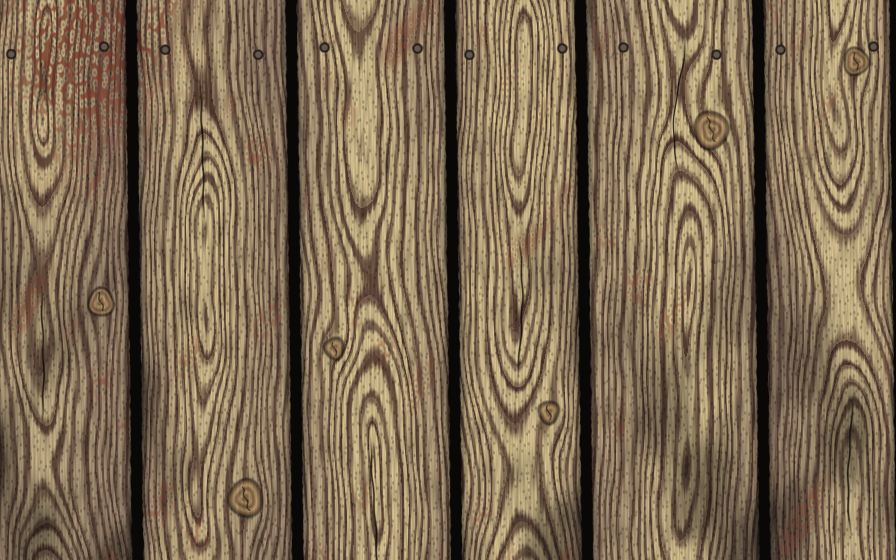
Give the GLSL for this texture, as a WebGL 1 fragment shader.

```glsl
precision highp float;
// Six weathered vertical planks with cathedral grain, knots, nails and dark gaps.

uniform vec2 u_resolution;

vec2 hash2(vec2 p) {
  vec2 s = vec2(dot(p, vec2(12.71, 31.17)), dot(p, vec2(26.95, 18.33)));
  return fract(sin(s) * 4375.85);
}

// Cellular noise: distance to the nearest scattered point.
float cells(vec2 p) {
  vec2 cell = floor(p), f = fract(p);
  float nearest = 2.0;
  for (int j = -1; j <= 1; j++) {
    for (int i = -1; i <= 1; i++) {
      vec2 o = vec2(float(i), float(j));
      vec2 d = o + hash2(cell + o) - f;
      nearest = min(nearest, dot(d, d));
    }
  }
  return sqrt(nearest);
}

// Layered sines for broad, soft stains, about -1 to 1.
float stain(vec2 p) {
  return 0.5 * sin(p.x * 9.0 + 2.0 * sin(p.y * 5.0))
       + 0.3 * sin(p.y * 13.0 + 3.0 * sin(p.x * 11.0))
       + 0.2 * sin(p.x * 37.0 - p.y * 23.0);
}

// Centre of the gap to the right of plank k; spacing is uneven and slightly tilted.
float gapCentre(float k, float y) {
  float x = 0.24 + 0.275 * k + 0.022 * sin(0.52 * k * k);
  return min(x, 1.604) + 0.012 * (0.5 - y);
}

void main() {
  float px = 1.0 / u_resolution.y;
  vec2 p = gl_FragCoord.xy * px;

  // Plank index and distance to its sides
  float k = 0.0;
  for (int i = 0; i < 6; i++) k += step(gapCentre(float(i), p.y), p.x);
  float left = gapCentre(k - 1.0, p.y), right = gapCentre(k, p.y);
  float middle = 0.5 * (left + right);
  vec2 own = p + vec2(k * 3.7, k * 1.9);
  float flecks = cells(own * vec2(95.0, 60.0));
  float fibre = cells(own * vec2(210.0, 14.0));
  float side = min(p.x - left, right - p.x) - 0.0105 - 0.003 * (flecks - 0.5);

  // Knot position, size and the grain pushed aside by it
  float knotY = fract(0.46 + 0.65 * k - 0.191 * k * (k - 1.0));
  vec2 q = p - vec2(middle + 0.072 * cos(0.785 * k * k), knotY);
  float knotSize = 0.022 + 0.008 * sin(1.9 * k);
  vec2 reach = q / (knotSize * vec2(2.0, 3.2));
  float bulge = exp(-dot(reach, reach));

  // Growth rings: wide arches along the heart, tight lines at the sides
  float u = p.x - middle + 0.028 * cos(0.6 * k);
  u += 0.009 * sin(p.y * 4.3 + k * 2.1) + 0.003 * sin(p.y * 17.0 + k * 5.0);
  u -= 0.8 * q.x * bulge;
  float arch = 0.034 + 0.031 * sin(p.y * 5.2 + k * 2.3)
             + 0.012 * sin(p.y * 13.0 + k * 4.1);
  float depth = length(vec2(u, arch)) + 0.0012 * sin(p.y * 39.0 + u * 70.0 + k);
  float density = 80.0 + 9.0 * sin(k * 2.7);
  float ring = depth * density + 0.35 * sin(depth * 95.0 + k * 3.0);
  float wave = abs(fract(ring) - 0.5) * 2.0;
  float soft = 0.14 + density * px * 0.8;
  float late = smoothstep(0.56 - soft, 0.56 + soft, wave + 0.3 * (fibre - 0.45));
  late *= 0.78 + 0.22 * sin(floor(ring) * 2.4 + p.y * 6.0);

  // Wood colour: straw heart, grey sides, red-brown late wood
  float blotch = stain(own);
  float grey = smoothstep(0.01, 0.13, abs(u)) * 0.65 + 0.25 * blotch;
  grey += 0.2 * smoothstep(0.5, 0.0, p.y) - 0.22 * cos(k - 3.0);
  vec3 wood = mix(vec3(0.79, 0.71, 0.53), vec3(0.58, 0.50, 0.41), clamp(grey, 0.0, 1.0));
  vec3 color = mix(wood, vec3(0.30, 0.20, 0.17), late * 0.92);

  // Weathering: fibres, pits and dark stains near the bottom
  color *= 1.1 - 0.32 * fibre;
  color *= 1.0 - 0.22 * smoothstep(0.28, 0.08, flecks);
  float damp = smoothstep(0.0, 0.8, blotch) * smoothstep(0.75, 0.1, p.y);
  color *= 1.0 - 0.32 * damp;

  // Remnants of red paint, thickest at the upper left
  vec2 paintAt = (p - vec2(0.14, 0.92)) / vec2(0.13, 0.17);
  float paint = exp(-dot(paintAt, paintAt));
  paint += 0.4 * smoothstep(0.55, 0.95, stain(own * 1.6 + 2.0));
  paint *= smoothstep(0.3, 0.65, flecks + 0.25 * blotch);
  color = mix(color, vec3(0.45, 0.21, 0.15), clamp(paint, 0.0, 0.75));

  // Knot: pale rings, dark rim and a fine split
  float knotR = length(q * vec2(1.0, 0.9)) + 0.0015 * sin(atan(q.y, q.x) * 3.0 + k);
  float knotMask = smoothstep(knotSize + 0.002, knotSize - 0.002 - px, knotR);
  vec3 knot = mix(vec3(0.66, 0.55, 0.38), vec3(0.47, 0.35, 0.25),
                  0.5 + 0.5 * sin(knotR * 900.0 * 0.6));
  float split = smoothstep(0.001 + px, 0.0, abs(q.x + 0.3 * q.y + 0.002 * sin(q.y * 300.0)));
  knot *= 1.0 - 0.6 * split * step(knotR, knotSize * 0.7);
  color = mix(color, knot * (1.1 - 0.25 * fibre), knotMask * 0.9);
  color *= 1.0 - 0.5 * smoothstep(0.003 + px, 0.0, abs(knotR - knotSize));

  // Drying crack along the heart
  float crackY = abs(p.y - fract(0.37 + k * 0.36));
  float crack = abs(u + 0.006 * sin(p.y * 11.0) + 0.001 * sin(p.y * 90.0));
  color *= 1.0 - 0.75 * smoothstep(0.0012 + px, 0.0, crack) * smoothstep(0.14, 0.08, crackY);

  // Two nails near the top of each plank
  vec2 nailAt = vec2(abs(p.x - middle) - 0.083, p.y - 0.91 - 0.008 * sin(k * 4.0 + sign(p.x - middle)));
  float nail = length(nailAt);
  color = mix(color, vec3(0.40, 0.34, 0.30), smoothstep(0.008 + px, 0.007, nail));
  color *= 1.0 - 0.65 * smoothstep(0.002 + px, 0.0, abs(nail - 0.0075));

  // Shaded plank sides and the dark gaps
  color *= mix(0.68, 1.0, smoothstep(0.0, 0.014, side));
  color = mix(vec3(0.035, 0.03, 0.025), color, smoothstep(-px, px, side));
  gl_FragColor = vec4(color, 1.0);
}
```
